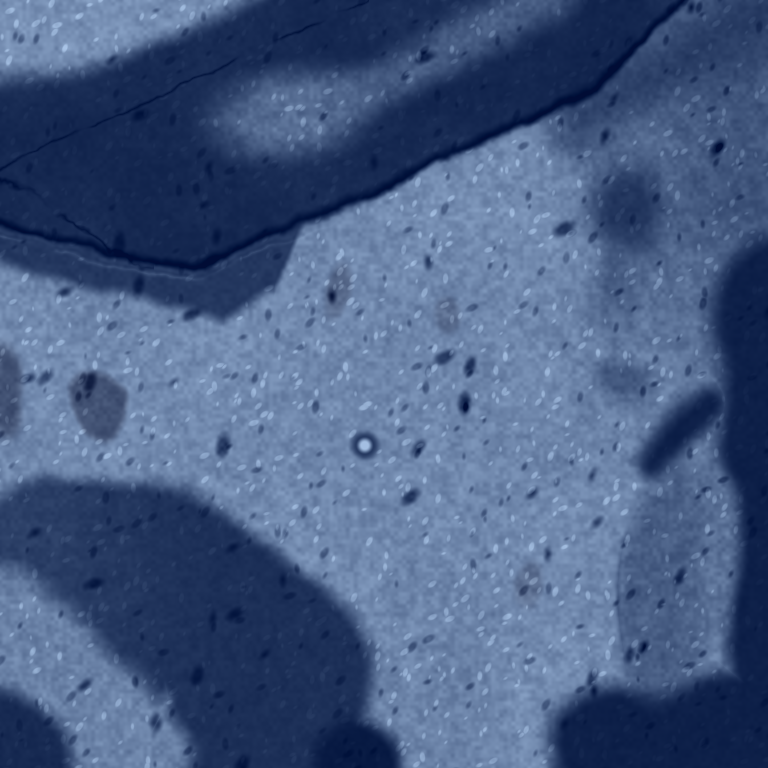
Reproduce this texture procedurally as a Shadertoy shader.

```glsl
// Blue speckled stone under a cracked, shadowed ledge.
// A single light level is built from soft shapes with noisy borders, then
// cracks, pits and grain are added and the level is mapped to blue tones.

float hash(vec2 p) {
    vec3 q = fract(p.xyx * vec3(0.1031, 0.1030, 0.0973));
    q += dot(q, q.yzx + 33.33);
    return fract((q.x + q.y) * q.z);
}

float noise(vec2 p) {
    vec2 i = floor(p), f = fract(p);
    f = f * f * (3.0 - 2.0 * f);
    return mix(mix(hash(i), hash(i + vec2(1, 0)), f.x),
               mix(hash(i + vec2(0, 1)), hash(i + vec2(1, 1)), f.x), f.y);
}

float fbm(vec2 p) {
    float sum = 0.0, amp = 0.5;
    for (int i = 0; i < 4; i++) {
        sum += amp * noise(p);
        p = mat2(1.6, 1.2, -1.2, 1.6) * p + 7.3;
        amp *= 0.5;
    }
    return sum - 0.47;
}

float capsule(vec2 p, vec2 a, vec2 b, float r) {
    vec2 d = b - a;
    return length(p - a - d * clamp(dot(p - a, d) / dot(d, d), 0.0, 1.0)) - r;
}

float ellipse(vec2 p, vec2 c, vec2 r, float angle) {
    float s = sin(angle), k = cos(angle);
    vec2 q = mat2(k, -s, s, k) * (p - c) / r;
    return (length(q) - 1.0) * min(r.x, r.y);
}

float inside(float d, float soft) { return 1.0 - smoothstep(-soft, soft, d); }

// Lower border of the ledge, as a height over x
float ledge(float x) {
    return 0.65 + 0.25 * max(0.2 - x, 0.0) + 0.45 * max(x - 0.27, 0.0)
         + 0.55 * max(x - 0.78, 0.0);
}

// Scattered slanted flecks, one chance per cell
float flecks(vec2 p, float cells, float chance, float size) {
    vec2 g = p * cells, id = floor(g);
    float m = 0.0;
    for (int y = -1; y <= 1; y++)
    for (int x = -1; x <= 1; x++) {
        vec2 c = id + vec2(x, y);
        vec2 at = c + vec2(hash(c + 3.1), hash(c + 17.7));
        float r = size * (0.5 + hash(c + 41.3));
        float d = ellipse(g, at, r * vec2(1.5, 0.8), 0.3 + 1.4 * hash(c + 9.2));
        m = max(m, step(hash(c + 73.9), chance) * inside(d, 0.09));
    }
    return m;
}

void mainImage(out vec4 fragColor, in vec2 fragCoord) {
    vec2 uv = fragCoord / iResolution.xy;
    float rough = fbm(uv * 28.0);
    vec2 p = uv + 0.025 * vec2(fbm(uv * 12.0), fbm(uv * 12.0 + 31.0));

    // Open stone, dimming toward the upper right
    float t = 0.80 + 0.18 * fbm(uv * 7.0);
    t -= 0.32 * smoothstep(0.70, 0.98, p.x) * smoothstep(0.35, 0.75, p.y);
    t = mix(t, 0.20, 0.85 * inside(capsule(p, vec2(0.76, 0.85), vec2(1.0, 0.99), 0.04), 0.05));

    // Soft stains and grey pebbles
    t = mix(t, 0.16, 0.9 * inside(ellipse(p, vec2(0.815, 0.727), vec2(0.046, 0.055), 0.0), 0.03));
    t = mix(t, 0.35, 0.6 * inside(ellipse(p, vec2(0.80, 0.63), vec2(0.03, 0.05), 0.0), 0.03));
    t = mix(t, 0.34, 0.8 * inside(ellipse(p, vec2(0.807, 0.505), vec2(0.035, 0.025), -0.5), 0.02));
    float pebble = inside(ellipse(p, vec2(0.131, 0.472), vec2(0.031, 0.044), 0.4), 0.006);
    pebble = max(pebble, inside(ellipse(p, vec2(0.0, 0.495), vec2(0.028, 0.055), 0.0), 0.010));
    pebble = max(pebble, 0.6 * inside(ellipse(p, vec2(0.443, 0.627), vec2(0.016, 0.033), -0.2), 0.006));
    pebble = max(pebble, 0.5 * inside(ellipse(p, vec2(0.579, 0.582), vec2(0.017, 0.023), 0.0), 0.006));
    pebble = max(pebble, 0.5 * inside(ellipse(p, vec2(0.69, 0.237), vec2(0.015, 0.027), -0.2), 0.006));
    t = mix(t, 0.42, pebble);

    // Lower left shade with a lit patch and a dark corner
    float shade = min(capsule(p, vec2(0.06, 0.27), vec2(0.20, 0.265), 0.105),
                      capsule(p, vec2(0.20, 0.255), vec2(0.37, 0.125), 0.115));
    shade = min(shade, capsule(p, vec2(0.36, 0.12), vec2(0.31, -0.05), 0.125));
    shade = min(shade, capsule(p, vec2(0.0, 0.24), vec2(0.15, 0.15), 0.09));
    t = mix(t, 0.29 - 0.12 * smoothstep(0.0, 0.3, p.x), inside(shade, 0.016));
    t = mix(t, 0.76, inside(capsule(p, vec2(0.0, 0.19), vec2(0.17, 0.02), 0.073), 0.022));
    t = mix(t, 0.13, inside(length(p - vec2(-0.01, 0.0)) - 0.105, 0.018));
    t = mix(t, 0.02, inside(ellipse(p, vec2(0.467, 0.0), vec2(0.06, 0.065), 0.0), 0.015));

    // Dark right side and the pale oval lying in it
    float side = min(capsule(p, vec2(1.02, 0.61), vec2(1.04, 0.13), 0.09),
                     capsule(p, vec2(0.92, 0.475), vec2(0.86, 0.40), 0.027));
    side = min(side, capsule(p, vec2(0.80, 0.02), vec2(1.02, 0.05), 0.087));
    t = mix(t, 0.06, inside(side, 0.022));
    float oval = ellipse(p, vec2(0.882, 0.25), vec2(0.078, 0.155), -0.22);
    t = mix(t, 0.50 + 0.15 * smoothstep(0.88, 0.94, p.x), inside(oval, 0.016));
    t -= 0.20 * inside(abs(oval) - 0.002, 0.004) * inside(p.x - 0.815, 0.025);

    // Ledge, its shadow below and its lit parts
    float edge = p.y - ledge(p.x) + 0.012 * rough;
    float shadow = p.y - 0.65 + 0.24 * p.x - 0.8 * max(p.x - 0.29, 0.0) - 2.0 * max(p.x - 0.36, 0.0);
    t = mix(t, 0.23, smoothstep(-0.010, 0.014, shadow) * inside(edge, 0.01));
    t = mix(t, 0.13 + 0.12 * fbm(uv * 10.0), smoothstep(-0.006, 0.006, edge));
    t = mix(t, 0.68, 0.9 * inside(ellipse(p, vec2(0.383, 0.853), vec2(0.092, 0.052), 0.15), 0.03));
    t = mix(t, 0.56, 0.85 * inside(capsule(p, vec2(0.46, 0.875), vec2(0.71, 1.0), 0.028), 0.025));
    float corner = p.y - 0.895 - 0.15 * p.x - 0.35 * max(p.x - 0.15, 0.0);
    t = mix(t, 0.85, smoothstep(-0.022, 0.022, corner));

    // Broken cracks along and across the ledge
    float gap = smoothstep(-0.15, 0.12, fbm(uv * 18.0 + 5.0));
    t -= 0.22 * inside(abs(edge - 0.004) - 0.007, 0.008);
    t -= 0.22 * gap * inside(abs(uv.y - 0.78 + 0.016 * rough - 0.46 * uv.x) - 0.001, 0.003) * step(uv.x, 0.48);
    t -= 0.20 * gap * inside(abs(uv.y - 0.77 + 0.6 * uv.x + 0.04 * rough) - 0.002, 0.004) * step(uv.x, 0.2);
    t += 0.22 * gap * inside(abs(edge + 0.012) - 0.001, 0.004) * inside(uv.x - 0.4, 0.1);

    // Grain and glints, stronger where the stone is lit
    float lit = smoothstep(0.0, 0.7, t);
    t += (0.05 + 0.25 * lit) * (0.5 * noise(uv * 190.0) + 0.5 * noise(uv * 95.0 + 8.0) - 0.5);
    t += (0.03 + 0.22 * lit) * flecks(uv + 0.37, 75.0, 0.22, 0.22);
    t -= (0.06 + 0.26 * lit) * flecks(uv, 46.0, 0.16, 0.17);
    t -= (0.10 + 0.45 * lit) * flecks(uv + 0.61, 21.0, 0.12, 0.14);

    // Round pit with a bright bead
    float pit = length(uv - vec2(0.475, 0.420));
    t = mix(t, 0.15, 0.85 * inside(pit - 0.017, 0.006));
    t = mix(t, 1.20, inside(pit - 0.008, 0.004));

    vec3 color = vec3(0.02, 0.09, 0.25) + max(t, -0.08) * vec3(0.52, 0.55, 0.53);
    color += pebble * lit * vec3(0.03, 0.0, -0.03);
    fragColor = vec4(clamp(color, 0.0, 1.0), 1.0);
}
```
